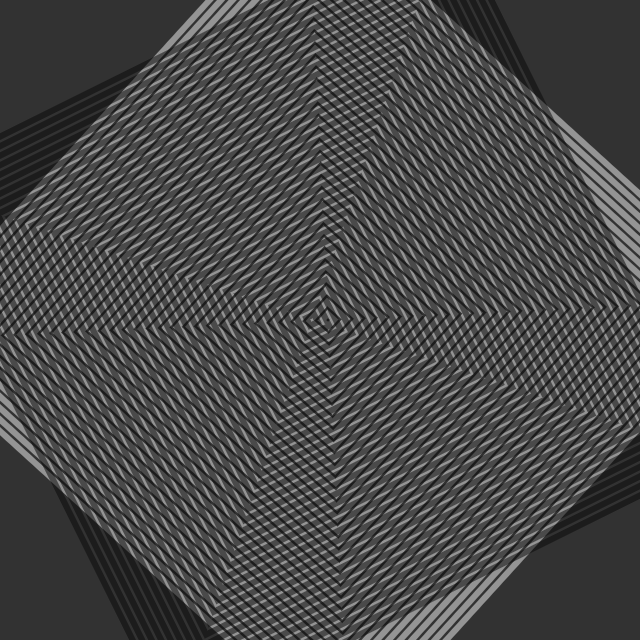
A WebGL 2 fragment shader for this pattern:

```glsl
#version 300 es
precision highp float;
// Two offset, rotated squares cut by concentric gaps, blended into a grey moire.
uniform vec2 u_resolution;
out vec4 fragColor;

// Coverage of a square made of nested bands, separated by thin gaps.
float ringedSquare(vec2 p, float degrees, float pixel) {
    float a = radians(degrees);
    vec2 q = abs(mat2(cos(a), -sin(a), sin(a), cos(a)) * p);
    float radius = max(q.x, q.y);

    // Gaps are centred on every multiple of the pitch.
    float pitch = 1.0 / 75.0;
    float halfGap = 0.0019;
    float toGap = abs(fract(radius / pitch + 0.5) - 0.5) * pitch - halfGap;
    float toRim = 36.0 * pitch - halfGap - radius;
    return clamp(0.5 + min(toGap, toRim) / pixel, 0.0, 1.0);
}

void main() {
    float scale = min(u_resolution.x, u_resolution.y);
    vec2 p = (gl_FragCoord.xy - 0.5 * u_resolution) / scale;
    float pixel = 1.0 / scale;

    float dark = ringedSquare(p + vec2(0.0125, 0.0), 26.4, pixel);
    float light = ringedSquare(p - vec2(0.0125, 0.0), 47.7, pixel);

    // Each overlap state has its own grey.
    float withoutDark = mix(0.197, 0.58, light);
    float withDark = mix(0.108, 0.29, light);
    fragColor = vec4(vec3(mix(withoutDark, withDark, dark)), 1.0);
}
```
